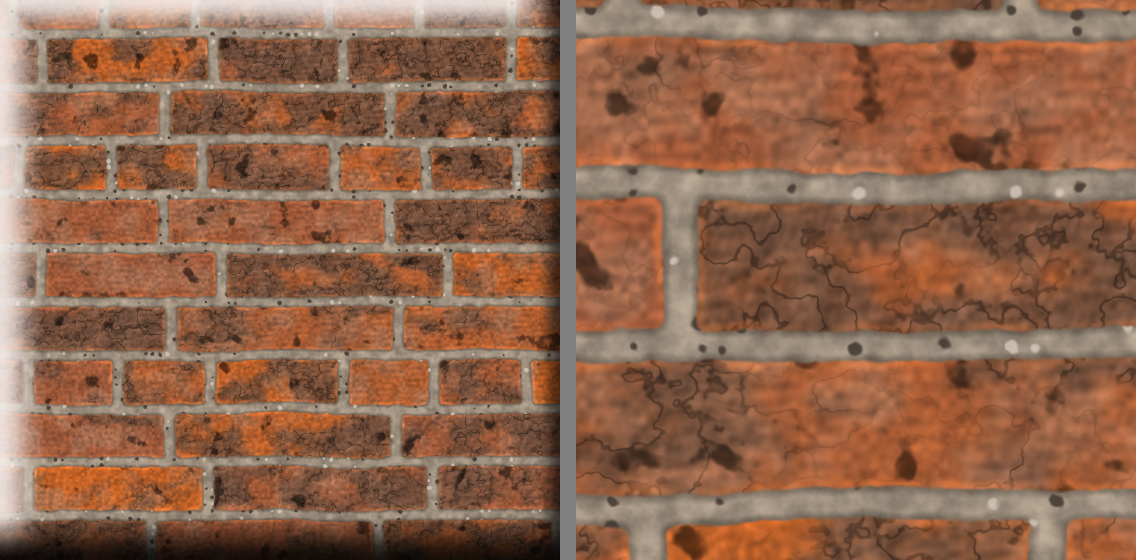
Left, the full canvas; right, a detail of the centre.
A Shadertoy shader for this texture:

```glsl
// Weathered brick wall with gritty mortar, mixed courses and a light-to-dark border glow.

float hash(vec2 p) {
    return fract(sin(dot(p, vec2(127.1, 311.7))) * 43758.5);
}

float noise(vec2 p) {
    vec2 i = floor(p), f = fract(p);
    f = f * f * (3.0 - 2.0 * f);
    return mix(mix(hash(i), hash(i + vec2(1, 0)), f.x),
               mix(hash(i + vec2(0, 1)), hash(i + vec2(1, 1)), f.x), f.y);
}

float fbm(vec2 p) {
    float sum = 0.0, amp = 0.533;
    for (int i = 0; i < 4; i++) {
        sum += amp * noise(p);
        p = mat2(1.6, 1.2, -1.2, 1.6) * p + 3.7;
        amp *= 0.5;
    }
    return sum;
}

float roundBox(vec2 p, vec2 halfSize, float radius) {
    vec2 e = abs(p) - halfSize + radius;
    return length(max(e, 0.0)) + min(max(e.x, e.y), 0.0) - radius;
}

// Left joint of a course, then the three brick widths it cycles through
vec4 courseLayout(float row) {
    if (row == 3.0 || row == 7.0 || row == 10.0)
        return vec4(0.06 - 0.0036 * row, 0.163, 0.163, 0.238);
    if (row == 9.0) return vec4(0.074, 0.306, 0.233, 0.302);
    if (row < 2.0 || row == 5.0)
        return vec4(row < 1.0 ? -0.05 : 0.05 + 0.006 * (row - 1.0), 0.32, 0.405, 0.32);
    return vec4(-0.108 + 0.02 * (hash(vec2(row, 4.0)) - 0.5), vec3(0.405));
}

// Signed distance to the nearest brick of the course; id names that brick
float brickDistance(vec2 p, out vec2 id) {
    float y = (p.y - 0.079) / 0.0957;
    float row = floor(y) + 1.0;
    vec4 layout_ = courseLayout(row);
    float left = layout_.x - layout_.w, best = 1.0;
    id = vec2(0.0, row);
    for (int k = 0; k < 8; k++) {
        float width = layout_[1 + (k + 2) % 3];
        vec2 local = vec2(p.x - left - 0.5 * width, (fract(y) - 0.5) * 0.0957);
        float d = roundBox(local, vec2(0.5 * width - 0.0105, 0.0385), 0.006);
        if (d < best) { best = d; id.x = float(k); }
        left += width;
    }
    return best;
}

vec3 mortarColor(vec2 p, float d) {
    vec3 col = vec3(0.65, 0.59, 0.52) * (0.72 + 0.5 * fbm(p * 90.0));
    col *= mix(0.74, 1.0, smoothstep(0.0, 0.006, d));
    // Dark pebbles and pale grit, one candidate per cell
    vec2 cell = floor(p * 75.0);
    float kind = hash(cell + 9.0);
    vec2 center = 0.35 + 0.3 * vec2(hash(cell + 2.0), hash(cell + 5.0));
    float size = 0.12 + 0.2 * hash(cell + 7.0);
    float dist = length(fract(p * 75.0) - center) + 0.15 * (noise(p * 300.0) - 0.5);
    float grit = 1.0 - smoothstep(size - 0.1, size + 0.1, dist);
    col = mix(col, vec3(0.25, 0.21, 0.18), 0.85 * grit * step(0.86, kind));
    return mix(col, vec3(0.84, 0.79, 0.74), 0.8 * grit * step(kind, 0.09));
}

vec3 brickColor(vec2 p, float d, vec2 id) {
    float tone = hash(id + 3.0), wear = hash(id * 1.7 + 11.0);
    vec2 q = p + id * 3.1;
    float rough = fbm(q * vec2(42.0, 48.0));
    float stain = smoothstep(0.36, 0.66, fbm(q * vec2(15.0, 22.0)) + 0.42 * (wear - 0.45));

    // Fired clay, pale dust and sooty stains
    vec3 col = mix(vec3(0.62, 0.35, 0.23), vec3(0.78, 0.39, 0.15), tone * tone);
    col = mix(col, vec3(0.66, 0.46, 0.35), 0.65 * smoothstep(0.4, 0.7, fbm(q * 24.0 + 8.0)));
    col = mix(col, vec3(0.40, 0.29, 0.23), 0.8 * stain);

    // Relief lit from the upper left, with pits and creases
    float relief = rough - fbm((q + vec2(-0.003, 0.003)) * vec2(42.0, 48.0));
    col *= 0.86 + 0.28 * noise(q * 190.0) + 1.1 * relief * (0.5 + 0.5 * stain);
    float crease = 1.0 - smoothstep(0.0, 0.05, abs(rough - 0.48));
    col *= 1.0 - crease * (0.08 + 0.27 * stain);
    col *= 1.0 - 0.5 * smoothstep(0.65, 0.78, fbm(q * 34.0 + 20.0));

    // Cleaner, chipped rim
    float rim = smoothstep(-0.007, -0.002, d) * noise(q * 38.0 + 4.0);
    return col + vec3(0.2, 0.09, 0.02) * rim;
}

void mainImage(out vec4 fragColor, in vec2 fragCoord) {
    vec2 uv = fragCoord / iResolution.xy;

    // Uneven courses and ragged arrises
    vec2 p = uv + 0.007 * (vec2(noise(uv * 8.0), noise(uv * 8.0 + 31.0)) - 0.5);
    p += 0.006 * (vec2(fbm(uv * 55.0), fbm(uv * 55.0 + 17.0)) - 0.5);

    vec2 id;
    float d = brickDistance(p, id);
    float edge = max(0.0014, 1.0 / iResolution.y);
    float brick = 1.0 - smoothstep(-edge, edge, d);
    vec3 col = mix(mortarColor(uv, d), brickColor(uv, d, id), brick);

    // Border: dark along right and bottom, white along left and top
    vec2 low = 1.0 - smoothstep(vec2(0.0), vec2(0.085, 0.09), uv);
    vec2 high = 1.0 - smoothstep(vec2(0.0), vec2(0.045, 0.07), 1.0 - uv);
    col *= (1.0 - 0.6 * high.x) * (1.0 - 0.85 * low.y);
    float glow = max(low.x * smoothstep(0.0, 0.1, uv.y), high.y * smoothstep(0.0, 0.1, 1.0 - uv.x));
    col = mix(col, vec3(0.97, 0.94, 0.93), 0.88 * glow);
    fragColor = vec4(clamp(col, 0.0, 1.0), 1.0);
}
```
